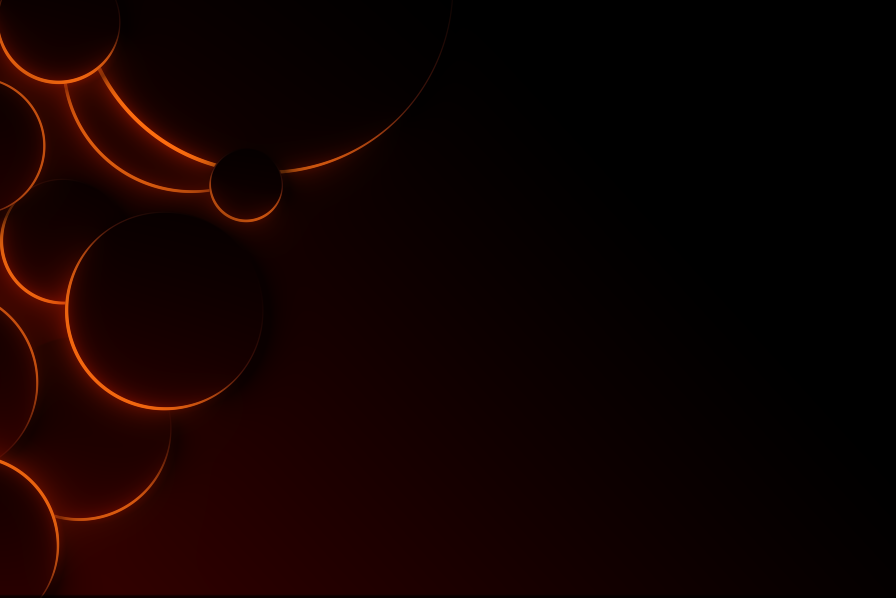
Give the GLSL for this background, as a WebGL 1 fragment shader.

```glsl
precision highp float;
// Overlapping dark discs with glowing orange rims over a deep red diagonal gradient.
// Discs are painted back to front; each one casts a shadow, fills its area, then
// adds a rim whose width, colour and halo depend on the direction it is lit from.

uniform vec2 u_resolution;

const vec3 EMBER = vec3(0.172, 0.002, 0.0);
const vec3 RIM_DIM = vec3(0.36, 0.11, 0.06);
const vec3 RIM_HOT = vec3(1.0, 0.43, 0.06);
const vec3 HALO = vec3(0.38, 0.055, 0.0);

// Diagonal gradient: black at the upper right, red at the lower left.
vec3 emberGradient(vec2 p) {
  float depth = dot(vec2(0.78, 1.0) - p, vec2(0.737, 0.676));
  return EMBER * pow(clamp(depth, 0.0, 1.1), 1.2);
}

// Paints one disc. lightAngle is in degrees, heat scales the lit part of the rim,
// and faint scales the unlit part.
vec3 paintDisc(vec3 under, vec2 p, vec2 center, float radius,
               float lightAngle, float heat, float faint, float pixel) {
  vec2 q = p - center;
  float dist = length(q) - radius;
  float inside = 1.0 - smoothstep(-pixel, pixel, dist);

  // Soft shadow, shifted to the lower right.
  float shadowDist = max(length(q - vec2(0.012, -0.008)) - radius, 0.0);
  vec3 color = under * (1.0 - 0.6 * exp(-shadowDist / 0.022));

  // Body: darker at the top.
  float lowness = clamp(0.5 - 0.5 * q.y / radius, 0.0, 1.0);
  color = mix(color, emberGradient(p) * mix(0.32, 0.95, lowness), inside);

  // Light falling on the rim.
  float angle = radians(lightAngle);
  vec2 normal = q / max(length(q), 0.0001);
  float facing = 0.5 + 0.5 * dot(normal, vec2(cos(angle), sin(angle)));
  float lit = heat * smoothstep(0.4, 0.98, facing);

  // Halo on both sides, wider on the outside.
  float reach = mix(0.022, 0.016, inside);
  color += HALO * lit * exp(-abs(dist) / reach);

  // Rim line, thicker where it is hot.
  float halfWidth = mix(0.0009, 0.0031, lit);
  float line = 1.0 - smoothstep(halfWidth - 0.5 * pixel, halfWidth + 0.7 * pixel,
                                abs(dist + halfWidth));
  float opacity = clamp(faint * smoothstep(0.0, 0.55, facing) + 1.4 * lit, 0.0, 1.0);
  return mix(color, mix(RIM_DIM, RIM_HOT, sqrt(lit)), line * opacity);
}

void main() {
  vec2 p = gl_FragCoord.xy / u_resolution * vec2(1.5, 1.0);
  float pixel = 1.0 / u_resolution.y;
  vec3 color = emberGradient(p);

  // Upper group
  color = paintDisc(color, p, vec2(0.320, 0.893), 0.2156, 218.0, 0.75, 0.4, pixel);
  color = paintDisc(color, p, vec2(0.445, 1.023), 0.3140, 222.0, 1.00, 0.8, pixel);
  color = paintDisc(color, p, vec2(0.098, 0.963), 0.1035, 255.0, 0.85, 0.5, pixel);
  color = paintDisc(color, p, vec2(0.412, 0.690), 0.0615, 255.0, 0.55, 0.8, pixel);

  // Lower group
  color = paintDisc(color, p, vec2(0.133, 0.283), 0.1540, 262.0, 0.60, 0.3, pixel);
  color = paintDisc(color, p, vec2(-0.092, 0.361), 0.1560, 55.0, 0.45, 0.5, pixel);
  color = paintDisc(color, p, vec2(-0.051, 0.090), 0.1500, 60.0, 0.75, 0.7, pixel);

  // Middle group
  color = paintDisc(color, p, vec2(0.105, 0.596), 0.1050, 217.0, 0.80, 0.8, pixel);
  color = paintDisc(color, p, vec2(-0.039, 0.756), 0.1150, 15.0, 0.40, 0.7, pixel);
  color = paintDisc(color, p, vec2(0.275, 0.480), 0.1660, 222.0, 0.85, 0.7, pixel);

  // Thin dark strip along the bottom edge
  color *= mix(0.3, 1.0, smoothstep(0.002, 0.007, p.y));
  gl_FragColor = vec4(color, 1.0);
}
```
